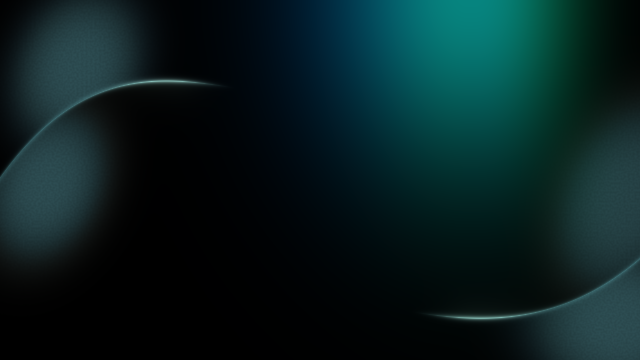
Write a WebGL 1 fragment shader that draws this background.

```glsl
precision highp float;

uniform vec2 u_resolution;

// Layout: x runs 0..ASPECT, y runs 0..1
const float ASPECT = 16.0 / 9.0;

// Top aurora
const vec2 AURORA_CENTER = vec2(1.30, 1.02);
const float AURORA_LEFT = 0.41;
const float AURORA_RIGHT = 0.32;
const float AURORA_DEPTH = 0.50;
const vec3 BLUE = vec3(0.0, 0.36, 0.66);
const vec3 TEAL = vec3(0.025, 0.52, 0.50);
const vec3 GREEN = vec3(0.015, 0.44, 0.29);

// Curved ribbons: apex, and bend as quadratic and cubic terms
const vec2 LEFT_APEX = vec2(0.463, 0.775);
const vec2 LEFT_BEND = vec2(0.75, 1.10);
const vec2 RIGHT_APEX = vec2(1.335, 0.116);
const vec2 RIGHT_BEND = vec2(0.60, 0.55);
const float LINE_WIDTH = 0.0045;
const float SHEEN_WIDTH = 0.035;
const float EDGE_SOFTNESS = 0.006;
const vec3 LINE_TINT = vec3(0.12, 0.22, 0.23);
const vec3 TIP_TINT = vec3(0.40, 0.50, 0.46);
const vec3 SHEEN_TINT = vec3(0.06, 0.08, 0.07);

// Haze
const vec2 HAZE_AXIS = vec2(0.406, 0.914);
const vec3 MIST = vec3(0.17, 0.29, 0.31);
const vec3 COOL_FRINGE = vec3(0.13, 0.23, 0.28);
const vec3 WARM_FRINGE = vec3(0.20, 0.22, 0.20);

// Grain
const float GRAIN_SCALE = 160.0;
const float GRAIN_AMOUNT = 0.10;

vec2 gradient(vec2 cell) {
  float h = fract(sin(dot(cell, vec2(127.1, 311.7))) * 43758.5);
  return vec2(cos(6.2832 * h), sin(6.2832 * h));
}

float gradientNoise(vec2 p) {
  vec2 i = floor(p), f = fract(p);
  vec2 w = f * f * f * (f * (f * 6.0 - 15.0) + 10.0);
  vec2 e = vec2(1.0, 0.0);
  float low = mix(dot(gradient(i), f), dot(gradient(i + e), f - e), w.x);
  float high = mix(dot(gradient(i + e.yx), f - e.yx),
                   dot(gradient(i + 1.0), f - 1.0), w.x);
  return mix(low, high, w.y);
}

vec3 aurora(vec2 p) {
  vec2 d = p - AURORA_CENTER;
  float side = d.x < 0.0 ? exp(-pow(-d.x / AURORA_LEFT, 2.0))
                         : exp(-pow(d.x / AURORA_RIGHT, 3.0));
  float fall = exp(-pow(abs(d.y) / AURORA_DEPTH, 1.9));
  vec3 tint = mix(BLUE, TEAL, smoothstep(-0.60, -0.02, d.x));
  tint = mix(tint, GREEN, smoothstep(0.02, 0.36, d.x));
  return tint * side * fall;
}

// Soft tilted ellipse; radii are across and along the axis
vec3 haze(vec2 p, vec2 center, vec2 axis, vec2 radii, vec3 fringe) {
  vec2 d = p - center;
  vec2 q = vec2(dot(d, vec2(axis.y, -axis.x)), dot(d, axis)) / radii;
  float k = exp(-pow(length(q), 3.0));
  return k * mix(fringe, MIST, smoothstep(0.0, 0.7, k));
}

// Signed distance to a ribbon, positive outside its bulge
float ribbonDistance(vec2 q, vec2 bend) {
  float slope = q.x * (2.0 * bend.x - 3.0 * bend.y * q.x);
  float height = q.y + q.x * q.x * (bend.x - bend.y * q.x);
  return height / sqrt(1.0 + slope * slope);
}

// Thin bright line with a gleam near its tip and a sheen inside
vec3 ribbonLight(float x, float d) {
  float tipFade = 1.0 - smoothstep(0.02, 0.20, x);
  float gleam = exp(-pow(x / 0.14, 2.0));
  float line = exp(-abs(d) / LINE_WIDTH);
  float inner = 1.0 - smoothstep(-EDGE_SOFTNESS, EDGE_SOFTNESS, d);
  float sheen = inner * exp(-abs(d) / SHEEN_WIDTH);
  return (line * (LINE_TINT + TIP_TINT * gleam) + sheen * gleam * SHEEN_TINT) * tipFade;
}

void main() {
  vec2 p = gl_FragCoord.xy / u_resolution * vec2(ASPECT, 1.0);

  // The right ribbon is the left one turned by half a circle
  vec2 leftPos = p - LEFT_APEX;
  vec2 rightPos = RIGHT_APEX - p;
  float leftDist = ribbonDistance(leftPos, LEFT_BEND);
  float rightDist = ribbonDistance(rightPos, RIGHT_BEND);
  float leftOuter = smoothstep(-EDGE_SOFTNESS, EDGE_SOFTNESS, leftDist);
  float rightOuter = smoothstep(-EDGE_SOFTNESS, EDGE_SOFTNESS, rightDist);

  // Mist on either side of each ribbon
  vec3 mist = mix(
    haze(p, vec2(0.13, 0.49), HAZE_AXIS, vec2(0.165, 0.23), WARM_FRINGE),
    haze(p, vec2(0.215, 0.81), HAZE_AXIS, vec2(0.175, 0.23), COOL_FRINGE), leftOuter);
  mist += mix(
    0.85 * haze(p, vec2(1.75, 0.45), HAZE_AXIS, vec2(0.19, 0.29), WARM_FRINGE),
    haze(p, vec2(1.72, 0.11), vec2(0.0, 1.0), vec2(0.25, 0.22), COOL_FRINGE), rightOuter);
  mist *= 1.0 + GRAIN_AMOUNT * gradientNoise(p * GRAIN_SCALE);

  vec3 color = aurora(p) + mist;
  color += ribbonLight(leftPos.x, leftDist) + ribbonLight(rightPos.x, rightDist);
  gl_FragColor = vec4(color, 1.0);
}
```
